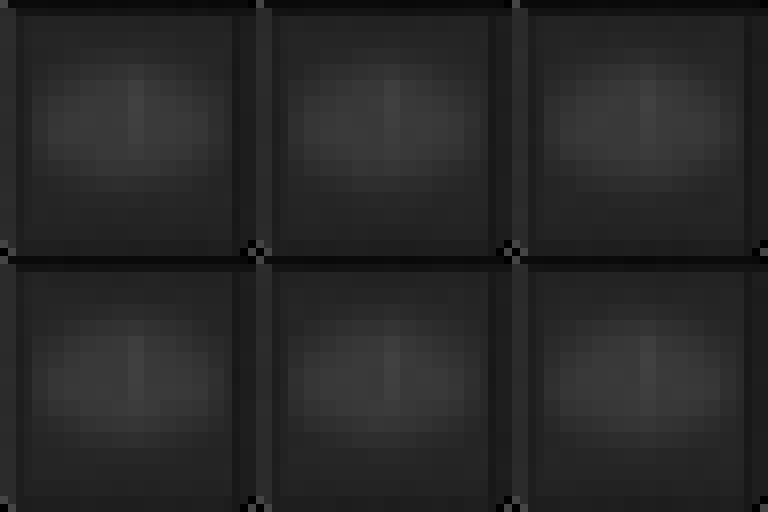
Reproduce this pattern procedurally as a Shadertoy shader.

```glsl
#define REPEATS vec2(3.0, 2.0)
#define TEXELS 32.0            // texels along one side of a tile
#define BLOCK 2.0              // texels along one side of a shading block
#define BASE_SHADE 0.145
#define GLOW_SHADE 0.080
#define GLOW_CENTER vec2(16.0, 15.5)
#define GLOW_RADII vec2(13.0, 9.0)
#define RIDGE_SHADE 0.028
#define SHOULDER_SHADE 0.016
#define GRAIN 0.007
#define SAMPLES 3

float hash12(vec2 p) {
    vec3 q = fract(vec3(p.xyx) * 0.1031);
    q += dot(q, q.yzx + 33.33);
    return fract((q.x + q.y) * q.z);
}

float bell(float d, float width) {
    d /= width;
    return exp(-d * d);
}

// Soft cushion, stepped in square blocks
float cushion(vec2 texel) {
    vec2 p = (floor(texel / BLOCK) + 0.5) * BLOCK;
    float r = length((p - GLOW_CENTER) / GLOW_RADII);
    float glow = 1.0 - smoothstep(0.35, 1.25, r);
    float shade = BASE_SHADE + GLOW_SHADE * glow;

    float ridge = step(abs(p.x - 17.0), 0.5) * bell(p.y - 13.5, 5.0);
    float shoulder = bell(abs(p.x - 16.0) - 9.0, 2.5) * bell(p.y - 17.0, 3.5);
    float rim = smoothstep(10.0, 16.0, abs(p.y - 16.0));
    return shade + RIDGE_SHADE * ridge + SHOULDER_SHADE * shoulder - 0.018 * rim;
}

// Grooves and bevels along the tile borders
float border(vec2 texel, float shade) {
    float x = texel.x, y = texel.y;
    if (x > 29.0) shade = min(shade, x > 30.0 ? 0.115 : 0.095);
    if (x < 4.0) shade = min(shade, x < 3.0 ? 0.115 : 0.135);
    if (y > 30.0) shade = min(shade, 0.118);
    if (y < 2.0) shade = min(shade, y < 1.0 ? 0.040 : 0.075);
    if (x < 2.0 && y > 0.5) shade = 0.168;
    return shade;
}

// Checkered stud where four tiles meet
float stud(vec2 texel, float shade) {
    vec2 d = mod(texel + 0.5 + TEXELS * 0.5, TEXELS) - TEXELS * 0.5;
    float inside = step(abs(d.x - 0.5) + abs(d.y), 1.6);
    float odd = mod(floor(d.x + 0.5) + floor(d.y + 0.5) + TEXELS, 2.0);
    return mix(shade, mix(0.27, 0.005, odd), inside);
}

float panelShade(vec2 uv) {
    vec2 grid = REPEATS * TEXELS;
    vec2 cell = mod(floor(uv * grid), grid);
    vec2 texel = mod(cell, TEXELS) + 0.5;
    float shade = border(texel, cushion(texel));
    shade += GRAIN * (hash12(floor(cell / BLOCK)) - 0.5);
    return stud(texel, shade);
}

void mainImage(out vec4 fragColor, in vec2 fragCoord) {
    // Average subpixel samples to smooth texel edges
    float sum = 0.0;
    for (int j = 0; j < SAMPLES; j++) {
        for (int i = 0; i < SAMPLES; i++) {
            vec2 offset = (vec2(i, j) + 0.5) / float(SAMPLES) - 0.5;
            vec2 uv = (fragCoord + offset) / iResolution.xy;
            sum += panelShade(vec2(uv.x, 1.0 - uv.y));
        }
    }
    fragColor = vec4(vec3(sum / float(SAMPLES * SAMPLES)), 1.0);
}
```
